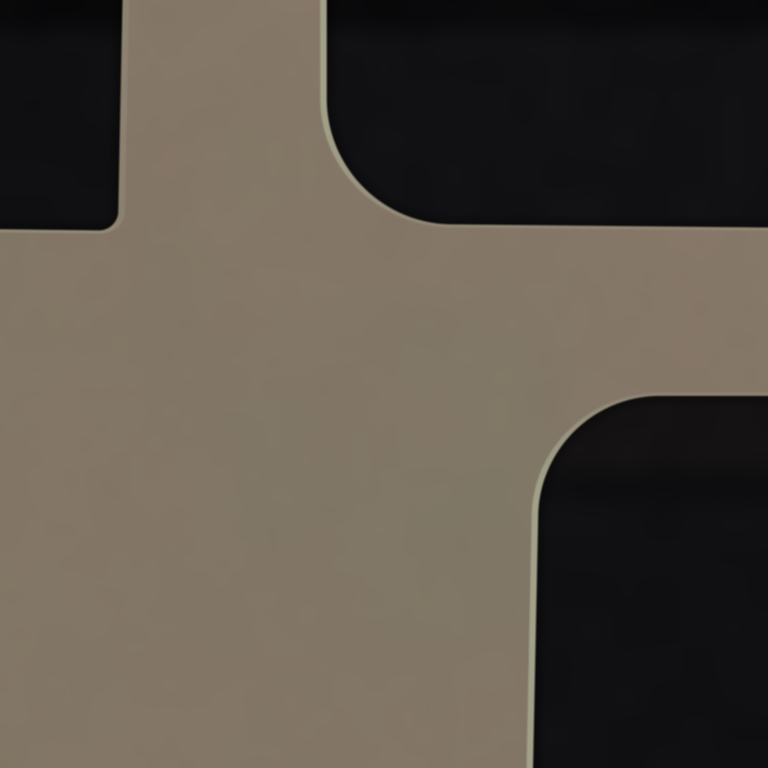
Write a Shadertoy shader that draws this background.

```glsl
const vec3 METAL = vec3(0.510, 0.460, 0.398);
const vec3 METAL_WARM = vec3(0.535, 0.475, 0.415);
const vec3 METAL_GREEN = vec3(0.495, 0.468, 0.400);
const vec3 GLASS = vec3(0.066, 0.064, 0.073);
const vec3 GLASS_DEEP = vec3(0.035, 0.034, 0.040);
const vec3 GLASS_WARM = vec3(0.078, 0.069, 0.070);
const vec3 RIM = vec3(0.655, 0.655, 0.560);
const float RIM_SIDE = 0.0085;   // rim width on upright edges
const float RIM_FLAT = 0.0040;   // rim width on level edges
const float SOFTNESS = 0.0022;
const float GRAIN = 0.012;

float hash(vec2 p) {
    p = fract(p * vec2(0.1031, 0.1137));
    p += dot(p, p.yx + 33.33);
    return fract((p.x + p.y) * p.x * 17.0);
}

float noise(vec2 p) {
    vec2 i = floor(p), f = fract(p);
    f = f * f * (3.0 - 2.0 * f);
    return mix(mix(hash(i), hash(i + vec2(1, 0)), f.x),
               mix(hash(i + vec2(0, 1)), hash(i + vec2(1, 1)), f.x), f.y);
}

// Rounded corner of an open-ended pane: x = signed distance, y = how far the edge faces sideways.
// tilt.x leans the upright edge, tilt.y slopes the level edge.
vec2 paneCorner(vec2 uv, vec2 corner, vec2 outward, float radius, vec2 tilt) {
    vec2 p = uv - corner;
    vec2 q = (p - tilt * p.yx) * outward + radius;
    vec2 outside = max(q, 0.0);
    float dist = min(max(q.x, q.y), 0.0) + length(outside) - radius;
    float sideways = outside.x / (length(outside) + 1e-4);
    return vec2(dist, sideways * sideways);
}

// Lays a bright rim and then the dark glass over the base colour
vec3 addPane(vec3 base, vec2 pane, vec3 glass, vec2 rimStrength, float soft) {
    float width = mix(RIM_FLAT, RIM_SIDE, pane.y);
    float rim = 1.0 - smoothstep(width - soft, width + soft, pane.x);
    vec3 color = mix(base, RIM, rim * mix(rimStrength.y, rimStrength.x, pane.y));
    glass *= mix(0.72, 1.0, smoothstep(0.0, 0.018, -pane.x));
    return mix(glass, color, smoothstep(-soft, soft, pane.x));
}

vec3 metalColor(vec2 uv) {
    float warmth = smoothstep(0.45, 1.0, 0.55 * uv.x + 0.6 * uv.y);
    vec3 color = mix(METAL, METAL_WARM, 0.6 * warmth);
    float green = exp(-14.0 * dot(uv - vec2(0.56, 0.36), uv - vec2(0.56, 0.36)));
    color = mix(color, METAL_GREEN, 0.6 * green);
    float mottle = 0.6 * noise(uv * 14.0) + 0.4 * noise(uv * 45.0) - 0.5;
    float tint = noise(uv * 9.0 + 20.0) - 0.5;
    return color + GRAIN * (mottle + tint * vec3(0.8, -0.3, 0.5));
}

void mainImage(out vec4 fragColor, in vec2 fragCoord) {
    vec2 uv = fragCoord / iResolution.xy;
    float soft = max(SOFTNESS, 1.0 / iResolution.y);

    vec2 leftPane = paneCorner(uv, vec2(0.1535, 0.6997), vec2(1, -1), 0.025, vec2(0.020, -0.012));
    vec2 upperPane = paneCorner(uv, vec2(0.4255, 0.7095), vec2(-1, -1), 0.162, vec2(0.0, -0.010));
    vec2 lowerPane = paneCorner(uv, vec2(0.7040, 0.4845), vec2(-1, 1), 0.155, vec2(0.0205, 0.0));

    // Faint reflections within the glass
    float grain = 0.010 * (noise(uv * 22.0) - 0.5);
    vec3 upperGlass = mix(GLASS, GLASS_DEEP, smoothstep(0.935, 0.985, uv.y)) + grain;
    vec3 lowerGlass = mix(GLASS * 0.93, GLASS_WARM, smoothstep(0.36, 0.42, uv.y)) + grain;
    float band = (uv.y - 0.365) / 0.022;
    lowerGlass = mix(lowerGlass, GLASS_DEEP, 0.4 * exp(-band * band));

    vec3 color = metalColor(uv);
    color = addPane(color, leftPane, upperGlass * 0.92, vec2(0.22, 0.40), soft);
    color = addPane(color, upperPane, upperGlass, vec2(0.85, 0.30), soft);
    color = addPane(color, lowerPane, lowerGlass, vec2(0.85, 0.25), soft);
    fragColor = vec4(color, 1.0);
}
```
